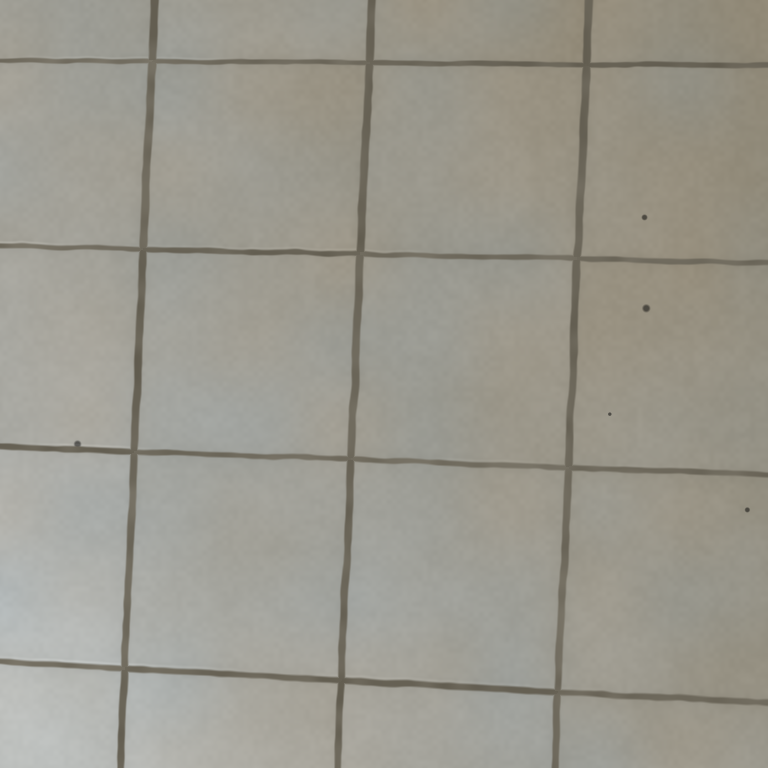
Give the GLSL for this texture, as a WebGL 2 fragment shader.

```glsl
#version 300 es
precision highp float;

uniform vec2 u_resolution;
out vec4 outColor;

const vec3 LIGHT_TILE = vec3(0.68, 0.69, 0.68);
const vec3 DARK_TILE = vec3(0.565, 0.54, 0.475);
const vec3 GROUT = vec3(0.40, 0.38, 0.33);
const vec3 WORN_GROUT = vec3(0.48, 0.46, 0.41);
const vec2 TILE_SIZE = vec2(0.283, 0.262);

float hash(vec2 p) {
  return fract(sin(dot(p, vec2(127.1, 311.7))) * 43758.5453);
}

float noise(vec2 p) {
  vec2 i = floor(p);
  vec2 f = fract(p);
  f = f * f * (3.0 - 2.0 * f);
  float low = mix(hash(i), hash(i + vec2(1.0, 0.0)), f.x);
  float high = mix(hash(i + vec2(0.0, 1.0)), hash(i + vec2(1.0)), f.x);
  return mix(low, high, f.y);
}

float fbm(vec2 p) {
  float sum = 0.0;
  float amplitude = 0.5;
  for (int i = 0; i < 4; i++) {
    sum += amplitude * noise(p);
    p = p * 2.03 + 17.0;
    amplitude *= 0.5;
  }
  return sum;
}

// Canvas position to tile units: leaning columns, rows shrinking upward
vec2 tileSpace(vec2 p) {
  float column = (p.x - 0.156 - 0.0455 * p.y) / TILE_SIZE.x;
  float height = (p.y + 0.062 * p.x) / (1.0 + 0.0595 * p.x) - 0.138;
  return vec2(column, height / (0.292 - 0.0392 * height));
}

// Signed offset to the nearest joint on each axis, in canvas units
vec2 jointOffset(vec2 t) {
  return (t - floor(t + 0.5)) * TILE_SIZE;
}

float band(float offset, float halfWidth, float blur) {
  return 1.0 - smoothstep(halfWidth - blur, halfWidth + blur, abs(offset));
}

// Sparse round specks, at most one per cell
float specks(vec2 p, float cells, float density) {
  vec2 id = floor(p * cells);
  vec2 center = 0.25 + 0.5 * vec2(hash(id + 3.1), hash(id + 8.7));
  float radius = mix(0.04, 0.11, hash(id + 5.3));
  float spot = 1.0 - smoothstep(radius * 0.4, radius, length(fract(p * cells) - center));
  return spot * step(1.0 - density, hash(id));
}

vec3 tileColor(vec2 p, vec2 id) {
  // Light falls off from the lower left to the upper right
  float shade = 0.52 + 1.15 * (0.6 * p.x + 0.4 * p.y - 0.5);
  shade += 0.10 * (hash(id + 2.0) - 0.5);
  shade += 0.35 * (fbm(p * 7.0 + id * 3.7) - 0.47);
  vec3 color = mix(LIGHT_TILE, DARK_TILE, clamp(shade, 0.0, 1.0));
  // Faint warm and cool clouds, then fine grain
  color += vec3(0.025, 0.0, -0.025) * (noise(p * 9.0 + 40.0) - 0.5);
  color += 0.018 * (noise(p * 150.0) - 0.5) + 0.012 * (noise(p * 60.0) - 0.5);
  // Glare in the lower left corner
  return color + 0.07 * exp(-14.0 * dot(p, p));
}

void main() {
  vec2 p = gl_FragCoord.xy / u_resolution;
  float blur = max(0.0017, 1.0 / min(u_resolution.x, u_resolution.y));

  // Slightly wavering joints
  vec2 wobble = vec2(noise(vec2(p.y * 26.0, p.x * 3.0)), noise(vec2(p.x * 26.0, p.y * 3.0 + 9.0)));
  vec2 t = tileSpace(p + 0.0028 * (wobble - 0.5));
  vec2 offset = jointOffset(t);
  vec2 tileId = floor(t);
  vec2 jointId = floor(t + 0.5);

  // Each joint segment has its own width and wear
  float columnWear = hash(vec2(jointId.x, tileId.y) + 11.0);
  float rowWear = hash(vec2(tileId.x, jointId.y) + 23.0);
  float ragged = 0.0012 * (noise(p * 70.0) - 0.5);
  float columnWidth = mix(0.0044, 0.0052, p.y) + ragged;
  float rowWidth = mix(0.0036, 0.0029, rowWear) + ragged;
  float columnJoint = band(offset.x, columnWidth, blur);
  float rowJoint = band(offset.y, rowWidth, blur);

  vec3 color = tileColor(p, tileId);
  color *= 1.0 - 0.5 * specks(p, 16.0, 0.025);

  // Soft soiling beside joints and a broken glint on the upper lips
  color *= 1.0 - 0.05 * exp(-min(abs(offset.x), abs(offset.y)) * 150.0);
  float glint = band(offset.y - rowWidth - 0.002, 0.0012, blur);
  color += 0.06 * glint * smoothstep(0.45, 0.8, noise(p * 8.0 + 5.0)) * (1.0 - p.x);

  // Grout with uneven dirt
  float wear = columnJoint > rowJoint ? 0.5 * columnWear : 0.9 * rowWear;
  vec3 grout = mix(GROUT, WORN_GROUT, wear) + 0.06 * (noise(p * 45.0) - 0.5);
  color = mix(color, grout, max(columnJoint, rowJoint));

  outColor = vec4(clamp(color, 0.0, 1.0), 1.0);
}
```
